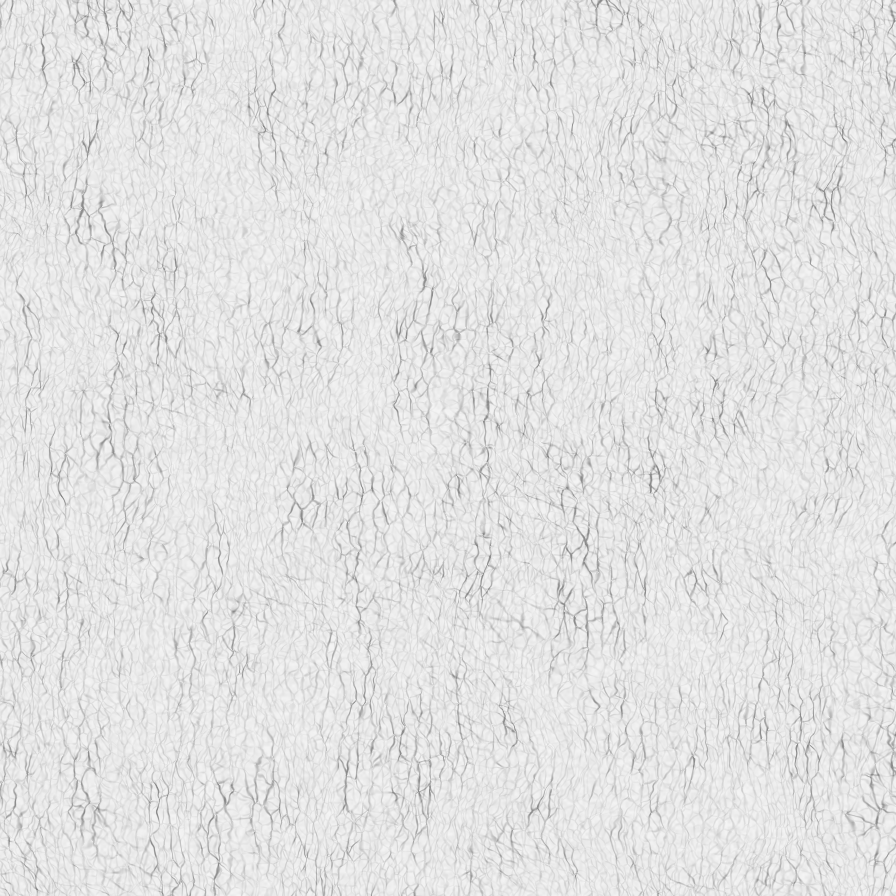
This texture is drawn by a Shadertoy shader. Its source:

```glsl
// Pale crackled leather: a fine web of creases under darker, mostly upright cracks.
// Each web is the border of stretched Voronoi cells in a warped plane; noise masks
// break the cracks into short strokes that gather in loose clusters.

const float BASE_TONE = 0.931;
const float DARKEST_TONE = 0.55;

vec2 hash2(vec2 p) {
    vec3 q = fract(vec3(p.xyx) * vec3(0.1031, 0.1030, 0.0973));
    q += dot(q, q.yzx + 33.33);
    return fract((q.xx + q.yz) * q.zy);
}

float valueNoise(vec2 p) {
    vec2 cell = floor(p);
    vec2 f = fract(p);
    f = f * f * (3.0 - 2.0 * f);
    float low = mix(hash2(cell).x, hash2(cell + vec2(1, 0)).x, f.x);
    float high = mix(hash2(cell + vec2(0, 1)).x, hash2(cell + vec2(1, 1)).x, f.x);
    return mix(low, high, f.y);
}

float fbm(vec2 p) {
    float sum = 0.0;
    float gain = 0.533;
    for (int i = 0; i < 4; i++) {
        sum += gain * valueNoise(p);
        p = p * 2.03 + 17.3;
        gain *= 0.5;
    }
    return sum;
}

vec2 noiseOffset(vec2 p) {
    return vec2(valueNoise(p), valueNoise(p + 71.7)) - 0.5;
}

vec2 rotate(vec2 p, float angle) {
    float c = cos(angle);
    float s = sin(angle);
    return vec2(c * p.x - s * p.y, s * p.x + c * p.y);
}

// Distance to the nearest cell border (x) and how upright that border is (y).
vec2 cellBorder(vec2 p, vec2 scale) {
    p *= scale;
    vec2 home = floor(p);
    vec2 nearest = vec2(8.0);
    for (int y = -1; y <= 1; y++) {
        for (int x = -1; x <= 1; x++) {
            vec2 cell = home + vec2(x, y);
            vec2 toPoint = cell + hash2(cell) - p;
            if (dot(toPoint, toPoint) < dot(nearest, nearest)) nearest = toPoint;
        }
    }
    float closest = 8.0;
    vec2 normal = vec2(1, 0);
    for (int y = -2; y <= 2; y++) {
        for (int x = -2; x <= 2; x++) {
            vec2 cell = home + vec2(x, y);
            vec2 toPoint = cell + hash2(cell) - p;
            vec2 gap = toPoint - nearest;
            if (dot(gap, gap) > 0.00001) {
                vec2 direction = normalize(gap);
                float d = dot(0.5 * (nearest + toPoint), direction);
                if (d < closest) {
                    closest = d;
                    normal = direction;
                }
            }
        }
    }
    vec2 slope = normal * scale;
    return vec2(closest / length(slope), abs(slope.x) / length(slope));
}

// Soft line along the borders, fainter where the border lies flat.
float crackWeb(vec2 p, vec2 scale, float width, float flatStrength) {
    vec2 border = cellBorder(p, scale);
    float line = 1.0 - smoothstep(0.0, width, border.x);
    return line * mix(flatStrength, 1.0, border.y * border.y);
}

void mainImage(out vec4 fragColor, in vec2 fragCoord) {
    vec2 uv = fragCoord / iResolution.y;
    float pixel = 1.0 / iResolution.y;
    float lineWidth = max(0.0018, 0.9 * pixel);

    // Slow meander of the crease direction plus two sizes of jagged wobble
    vec2 meander = uv + 0.022 * noiseOffset(uv * 13.0);
    vec2 warped = meander + 0.0045 * noiseOffset(uv * 75.0);
    warped += 0.0026 * noiseOffset(uv * 170.0 + 9.0);

    // Masks: loose upright clusters, short strokes, tiny breaks, slanted patches
    float cluster = smoothstep(0.25, 0.75, fbm(meander * vec2(30.0, 11.0)));
    float stroke = smoothstep(0.15, 0.85, valueNoise(meander * vec2(105.0, 42.0) + 40.0));
    float breaks = smoothstep(0.1, 0.9, valueNoise(uv * vec2(190.0, 130.0) + 60.0));
    float patches = smoothstep(0.42, 0.72, fbm(uv * 9.0 + 90.0));

    // Crease webs
    float fine = crackWeb(warped, vec2(128.0, 78.0), lineWidth, 0.65);
    float upright = crackWeb(warped + 3.1, vec2(80.0, 35.0), lineWidth, 0.35);
    vec2 slanted = rotate(warped, -0.95) + 5.0;
    float wrinkle = crackWeb(slanted, vec2(58.0, 24.0), lineWidth, 0.4);

    // Shading: grain, soft unevenness, then the cracks
    float grain = valueNoise(uv * 290.0) - 0.5;
    float unevenness = fbm(uv * 60.0) - 0.5;
    float tone = BASE_TONE + 0.045 * grain + 0.025 * unevenness;
    tone -= fine * mix(0.03, 0.12, breaks * mix(0.5, 1.0, cluster));
    tone -= upright * (0.05 + 0.36 * cluster * stroke * mix(0.5, 1.0, breaks));
    tone -= wrinkle * patches * (0.05 + 0.15 * stroke * breaks);
    tone = clamp(tone, DARKEST_TONE, 0.965);

    fragColor = vec4(vec3(tone), 1.0);
}
```
